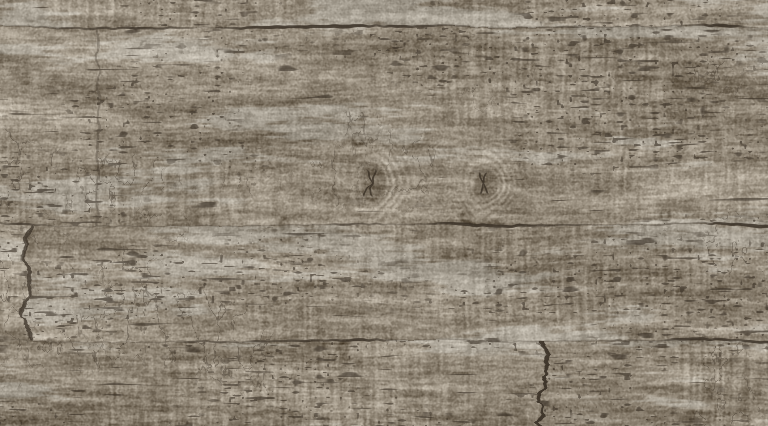
This texture is drawn by a WebGL 2 fragment shader. Its source:

```glsl
#version 300 es
precision highp float;
// Weathered horizontal planks with saw marks, worn pale paint, knots and cracks.
#define BASE_COLOR vec3(0.598, 0.558, 0.496)
#define PAINT_COLOR vec3(0.69, 0.672, 0.63)
#define CRACK_COLOR vec3(0.22, 0.185, 0.145)
#define BROAD_TONE 0.21
#define STREAK_TONE 0.31
#define FIBRE_TONE 0.14
#define SAW_TONE 0.11
#define GRIT_TONE 0.14
#define FLECK_DEPTH 0.60
#define PAINT_AMOUNT 0.55
#define KNOT_SPACING 0.266

uniform vec2 u_resolution;
out vec4 fragColor;

const float SEAM_Y[3] = float[3](0.200, 0.472, 0.937);
const float JOINT_X[4] = float[4](1.280, 0.066, 0.230, 1.100);
const float JOINT_DEPTH[4] = float[4](0.90, 0.75, 0.30, 0.0);

float hash(vec2 p) {
    return fract(sin(dot(p, vec2(12.9898, 78.233))) * 43758.5453);
}

float noise(vec2 p) {
    vec2 i = floor(p), f = fract(p);
    f = f * f * (3.0 - 2.0 * f);
    return mix(mix(hash(i), hash(i + vec2(1, 0)), f.x),
               mix(hash(i + vec2(0, 1)), hash(i + vec2(1, 1)), f.x), f.y);
}

float fbm(vec2 p) {
    float sum = 0.0, amp = 0.533;
    for (int i = 0; i < 4; i++) {
        sum += amp * noise(p);
        p = p * 2.03 + vec2(5.3, 1.7);
        amp *= 0.5;
    }
    return sum;
}

float stroke(float d, float width, float px) {
    return 1.0 - smoothstep(width, width + px * 1.3, abs(d));
}

void main() {
    vec2 p = gl_FragCoord.xy / u_resolution.y;
    float px = 1.0 / u_resolution.y;

    // Plank index, broken seam lines and the worn lip below each seam
    float wobble = (fbm(vec2(p.x * 5.0, 2.0)) - 0.5) * 0.016
                 + (noise(vec2(p.x * 60.0, 4.0)) - 0.5) * 0.003;
    float seam = 0.0, lip = 0.0;
    int plank = 0;
    for (int i = 0; i < 3; i++) {
        float d = p.y - SEAM_Y[i] - wobble;
        if (d > 0.0) plank++;
        float wear = fbm(vec2(p.x * 6.0, float(i) * 9.0));
        float strength = 0.25 + 0.6 * smoothstep(0.35, 0.65, wear);
        seam = max(seam, stroke(d, 0.007 * wear * wear * wear, px) * strength);
        lip = max(lip, step(d, 0.0) * smoothstep(-0.05, -0.01, d));
    }

    // Jagged joint across each plank, with new grain on its far side
    float jag = (fbm(vec2(p.y * 30.0, float(plank) * 4.0)) - 0.5) * 0.06;
    float joint = p.x - JOINT_X[plank] - jag * JOINT_DEPTH[plank];
    float gap = 0.007 * noise(p * vec2(25.0, 55.0)) * JOINT_DEPTH[plank];
    float split = stroke(joint, gap, px) * JOINT_DEPTH[plank];
    vec2 q = p + float(plank) * vec2(7.3, 3.1);
    if (plank < 2) q.y += 2.7 * step(0.0, joint);
    q.y += (noise(q * vec2(2.5, 5.0)) - 0.5) * 0.025;

    // Layered wood tone: patches, streaks, fibres, saw marks and grit
    float broad = fbm(q * vec2(1.8, 5.5));
    float streak = fbm(q * vec2(5.0, 58.0));
    float fibre = noise(q * vec2(38.0, 200.0));
    float saw = noise(vec2(p.x * 150.0 + 1.5 * noise(p * 9.0), q.y * 14.0));
    float sawMask = smoothstep(0.35, 0.65, fbm(q * vec2(2.2, 3.0) + 11.0));
    float grit = noise(p * mat2(190.0, 150.0, -150.0, 190.0));
    float tone = (broad - 0.5) * BROAD_TONE + (streak - 0.5) * STREAK_TONE
               + (fibre - 0.5) * FIBRE_TONE + (grit - 0.5) * GRIT_TONE
               + (saw - 0.5) * SAW_TONE * (0.3 + sawMask);

    // Pair of large knots: oval rings, grey heart and crossing cracks
    float heartCrack = 0.0, knotArea = 0.0;
    for (int i = 0; i < 2; i++) {
        vec2 d = p - vec2(0.868 + KNOT_SPACING * float(i), 0.570);
        float size = 1.0 - 0.2 * float(i);
        vec2 warp = vec2(noise(p * 14.0), noise(p * 14.0 + 30.0)) - 0.5;
        float r = length((d + warp * 0.025) * vec2(1.0, 0.70)) / size;
        float area = exp(-r * r / 0.0055);
        float halo = area * smoothstep(0.028, 0.045, r);
        float side = 0.6 + 0.4 * smoothstep(-0.05, 0.05, d.x);
        tone += halo * side * (0.09 + 0.11 * sin(r * 400.0));
        tone -= 0.085 * (1.0 - smoothstep(0.024, 0.042, r));
        knotArea = max(knotArea, area);
        float bend = (noise(vec2(d.y * 75.0, float(i) * 5.0)) - 0.5) * 0.014;
        float fork = abs(d.x + bend) - abs(d.y) * 0.32;
        heartCrack = max(heartCrack, stroke(fork, 0.0006, px)
                   * (1.0 - smoothstep(0.026, 0.036, abs(d.y) / size)));
    }

    // Scattered small knots
    vec2 cell = floor(p / 0.3);
    vec2 spot = (cell + 0.2 + 0.6 * vec2(hash(cell + 3.0), hash(cell + 8.0))) * 0.3;
    float pin = length((p - spot) * vec2(1.0, 0.85));
    float present = step(0.80, hash(cell + 17.0));
    tone -= present * (0.10 * stroke(pin - 0.011, 0.001, px * 2.0)
          + 0.05 * (1.0 - smoothstep(0.007, 0.014, pin)));

    // Worn paint in ragged horizontal patches
    float cover = fbm(q * vec2(2.6, 12.0) + 23.0) + 0.16 * lip * noise(vec2(p.x * 4.0, 6.0));
    float ragged = cover + (streak - 0.5) * 0.4 + (fibre - 0.5) * 0.12;
    float paint = smoothstep(0.57, 0.70, ragged) * PAINT_AMOUNT * (1.0 - knotArea);
    vec3 color = BASE_COLOR + tone * vec3(1.0, 1.02, 1.03);
    color = mix(color, PAINT_COLOR + tone * 0.7, paint);

    // Dark flecks, long splits, pits and fine crackle
    float worn = smoothstep(0.36, 0.58, fbm(q * vec2(3.0, 8.0) + 41.0));
    float fleck = smoothstep(0.76, 0.90, noise(q * vec2(36.0, 150.0) + 7.0));
    float slit = smoothstep(0.88, 0.96, noise(q * vec2(11.0, 120.0) + 3.0));
    float pit = smoothstep(0.82, 0.94, noise(p * vec2(100.0, 135.0) + 19.0));
    float web = abs(fbm(p * vec2(30.0, 17.0)) - 0.5);
    float crackle = (1.0 - smoothstep(0.004, 0.022, web))
                  * smoothstep(0.60, 0.70, fbm(p * vec2(3.5, 5.0) + 57.0));
    float dark = max(max(max(fleck, pit) * worn, slit), crackle * 0.6) * FLECK_DEPTH;
    dark = max(max(dark * (1.0 - 0.7 * knotArea), heartCrack * 0.8), max(seam, split));
    fragColor = vec4(clamp(mix(color, CRACK_COLOR, dark), 0.0, 1.0), 1.0);
}
```
